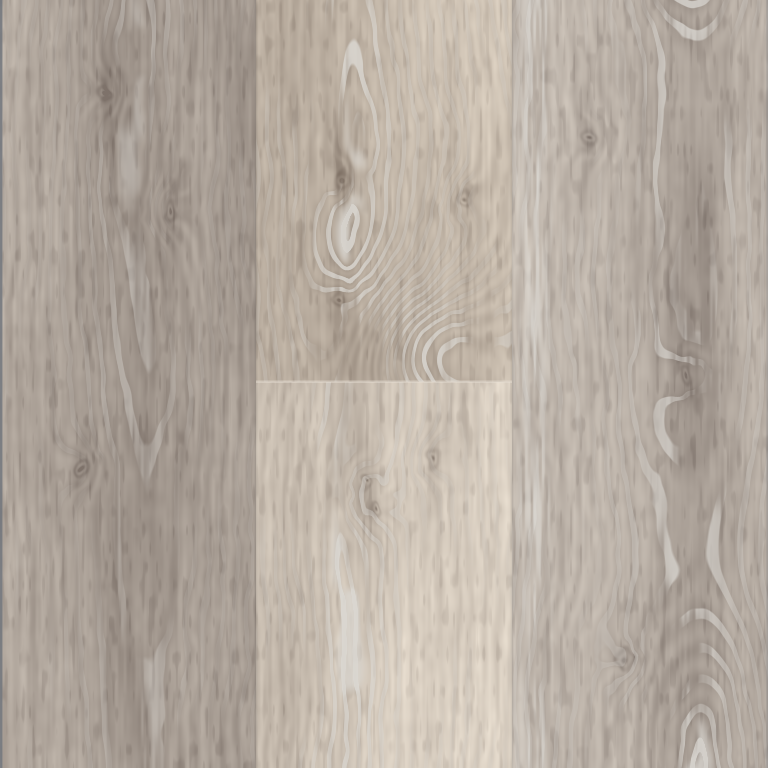
Give the GLSL for this texture, as a Shadertoy shader.

```glsl
// Limed oak floor: three planks across, the middle one split by a butt joint.
// Growth rings are contours of distance to a wandering heart line, bent by
// knots; stretched value noise adds fibres, pores, mottling and pale filler.
#define COLUMNS 3.0
#define JOINT_Y 0.503
#define RING_COUNT 58.0
#define LIME_WIDTH 0.11
#define FIBRE_CONTRAST 0.20
#define MOTTLE_CONTRAST 0.30
#define KNOTS_PER_BOARD 3
#define DARK_WOOD vec3(0.490, 0.448, 0.422)
#define PALE_WOOD vec3(0.900, 0.868, 0.826)
#define LIME_COLOR vec3(0.865, 0.855, 0.835)
#define EDGE_COLOR vec3(0.43, 0.45, 0.48)

// Per board: tone, warmth, heart position across the plank, lime amount.
const vec4 BOARDS[4] = vec4[4](
    vec4(0.41, 0.25, 0.53, 0.42),
    vec4(0.66, 1.00, 0.36, 0.80),
    vec4(0.78, 0.70, 0.38, 0.65),
    vec4(0.54, 0.15, 0.69, 0.75));

float hash(vec2 p) {
    vec3 q = fract(p.xyx * 0.1031);
    q += dot(q, q.yzx + 33.33);
    return fract((q.x + q.y) * q.z);
}

float noise(vec2 p) {
    vec2 cell = floor(p), f = fract(p);
    f = f * f * (3.0 - 2.0 * f);
    return mix(mix(hash(cell), hash(cell + vec2(1, 0)), f.x),
               mix(hash(cell + vec2(0, 1)), hash(cell + vec2(1, 1)), f.x), f.y);
}

float fbm(vec2 p) {
    float sum = 0.0, gain = 0.5;
    for (int i = 0; i < 4; i++) {
        sum += gain * noise(p);
        p = p * 2.03 + 17.0;
        gain *= 0.5;
    }
    return sum / 0.9375;
}

float bell(float x) { return exp(-x * x); }

void mainImage(out vec4 fragColor, in vec2 fragCoord) {
    vec2 p = fragCoord / iResolution.xy;
    float pixel = 1.0 / iResolution.y;

    // Board lookup
    float column = min(floor(p.x * COLUMNS), COLUMNS - 1.0);
    float across = p.x * COLUMNS - column;
    bool middle = column == 1.0;
    int id = middle ? (p.y > JOINT_Y ? 1 : 2) : (column == 0.0 ? 0 : 3);
    vec4 board = BOARDS[id];
    float seed = float(id) * 31.7 + 5.0;
    vec2 s = p + seed;

    // Distance to the heart of the trunk, which dips in and out of the face
    float fromHeart = p.x - (column + board.z) / COLUMNS;
    float bend = 0.035 * (noise(s * vec2(5.0, 4.0)) - 0.5)
               + 0.012 * (noise(s * vec2(28.0, 15.0)) - 0.5)
               + 0.004 * (noise(s * vec2(80.0, 45.0)) - 0.5);
    float depth = 0.19 * (noise(vec2(seed, p.y * 3.2 + seed)) - 0.5);
    float ring = length(vec2(fromHeart + bend, depth + 0.3 * bend));
    float heart = bell(fromHeart / 0.055);

    // Knots: dark cores that push the rings aside
    float knotShade = 0.0;
    float knotBend = 0.0;
    for (int i = 0; i < KNOTS_PER_BOARD; i++) {
        vec2 key = vec2(seed, float(i) * 9.1 + 2.0);
        float low = id == 1 ? JOINT_Y : 0.0;
        float high = id == 2 ? JOINT_Y : 1.0;
        vec2 knot = vec2((column + mix(0.3, 0.88, hash(key))) / COLUMNS,
                         mix(low, high, mix(0.08, 0.92, hash(key + 4.3))));
        vec2 d = p - knot + 0.010 * (noise(s * 70.0) - 0.5);
        float size = mix(0.006, 0.011, hash(key + 8.7));
        float core = length(d / vec2(size, size * 1.35));
        knotShade += bell(core) * (0.28 + 0.20 * cos(core * 6.0));
        knotShade += 0.13 * bell(d.x / 0.016) * bell(d.y / 0.07);
        knotBend += 0.028 * exp(-dot(d, d) / 0.0010);
    }

    // Broad burl at the foot of the upper middle board
    float burl = 0.0;
    if (id == 1) {
        vec2 d = (p - vec2(0.555, 0.535)) / vec2(0.105, 0.095);
        burl = exp(-dot(d, d));
    }
    ring += knotBend + 0.13 * burl;

    // Wood tone
    float fibre = noise(s * vec2(270.0, 16.0)) * 0.6 + noise(s * vec2(130.0, 7.0)) * 0.4;
    float pores = smoothstep(0.62, 0.92, noise(s * vec2(230.0, 42.0)));
    float fleck = noise(s * vec2(95.0, 60.0)) - 0.5;
    float tone = board.x + (middle ? 0.20 : -0.14) * (across - 0.5);
    tone += MOTTLE_CONTRAST * (fbm(s * vec2(13.0, 2.6)) - 0.5);
    tone += FIBRE_CONTRAST * (fibre - 0.5) + 0.07 * fleck - 0.13 * pores;
    tone += 0.06 * cos(ring * RING_COUNT * 6.2832);
    tone -= 0.13 * heart * (middle ? 0.5 : 1.0) + 0.13 * burl + knotShade;
    vec3 color = mix(DARK_WOOD, PALE_WOOD, clamp(tone, 0.0, 1.08));
    color += board.y * vec3(0.012, 0.0, -0.020);

    // Pale filler: broken ring lines, heart patches and a strip by the right seam
    float phase = ring * RING_COUNT;
    float blur = clamp(fwidth(phase), 0.06, 0.5);
    float line = 1.0 - smoothstep(LIME_WIDTH, LIME_WIDTH + blur, abs(fract(phase) - 0.5));
    float broken = smoothstep(0.30, 0.65, noise(s * vec2(24.0, 8.0)) * 0.7 + fibre * 0.3);
    float lime = line * broken * (0.30 + 0.70 * max(heart, burl));
    lime += heart * (1.0 - smoothstep(0.010, 0.024, ring))
          * smoothstep(0.42, 0.68, noise(s * vec2(42.0, 15.0)));
    if (id == 3)
        lime += 0.8 * bell((p.x - 0.696) / 0.018) * smoothstep(0.35, 0.75, fibre);
    color = mix(color, LIME_COLOR, clamp(lime * board.w, 0.0, 0.85));

    // Seams, butt joint and outer edges
    float seam = min(abs(p.x - 1.0 / COLUMNS), abs(p.x - 2.0 / COLUMNS));
    color *= 1.0 - 0.07 * (1.0 - smoothstep(0.0008, 0.0015 + pixel, seam));
    if (middle) {
        float joint = 1.0 - smoothstep(0.0006, 0.0012 + pixel, abs(p.y - JOINT_Y));
        color = mix(color, PALE_WOOD, 0.55 * joint);
    }
    float edge = 1.0 - smoothstep(0.002, 0.003 + pixel, p.x);
    edge += 0.35 * (1.0 - smoothstep(0.001, 0.002 + pixel, 1.0 - p.x));
    fragColor = vec4(mix(color, EDGE_COLOR, 0.8 * edge), 1.0);
}
```
